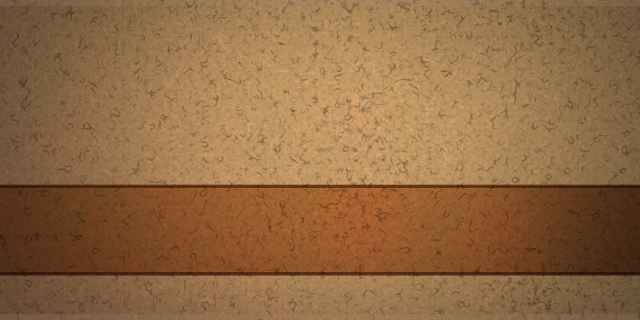
This background is drawn by a Shadertoy shader. Its source:

```glsl
// Aged tan paper crossed by a dark-edged rust band, under a wide vignette.
// Gradient noise at several scales gives blotches, grain, worn specks and
// short fibres; the band and rims are antialiased horizontal strips.

vec2 gradientAt(vec2 cell) {
    vec2 h = fract(cell * vec2(0.1031, 0.1030));
    h += dot(h, h.yx + 33.33);
    float angle = 6.2832 * fract((h.x + h.y) * h.x * 17.31);
    return vec2(cos(angle), sin(angle));
}

// Gradient noise, roughly -0.7 to 0.7
float noise(vec2 p) {
    vec2 i = floor(p), f = p - i;
    vec2 u = f * f * f * (f * (f * 6.0 - 15.0) + 10.0);
    float a = dot(gradientAt(i), f);
    float b = dot(gradientAt(i + vec2(1, 0)), f - vec2(1, 0));
    float c = dot(gradientAt(i + vec2(0, 1)), f - vec2(0, 1));
    float d = dot(gradientAt(i + vec2(1, 1)), f - vec2(1, 1));
    return mix(mix(a, b, u.x), mix(c, d, u.x), u.y);
}

float fbm(vec2 p) {
    float sum = 0.0, amp = 0.6;
    for (int i = 0; i < 5; i++) {
        sum += amp * noise(p);
        p = mat2(1.6, 1.2, -1.2, 1.6) * p + 7.3;
        amp *= 0.55;
    }
    return sum;
}

// Thin strokes along noise zero lines, broken up by a second noise
float fibres(vec2 p) {
    float line = 1.0 - smoothstep(0.02, 0.13, abs(noise(p)));
    return line * smoothstep(0.08, 0.35, noise(p * 0.8 + 31.7));
}

// Soft round patch in canvas coordinates
float patchAt(vec2 uv, vec2 centre, vec2 size) {
    vec2 q = (uv - centre) / size;
    return exp(-dot(q, q));
}

// Coverage of the strip between two heights
float strip(float y, float low, float high) {
    float px = 0.5 / iResolution.y;
    return smoothstep(low - px, low + px, y) * (1.0 - smoothstep(high - px, high + px, y));
}

void mainImage(out vec4 fragColor, in vec2 fragCoord) {
    vec2 uv = fragCoord / iResolution.xy;
    vec2 p = fragCoord / iResolution.y + 3.0;

    // Paper and band, redder towards the left and the bottom
    float blotch = fbm(p * 4.0);
    vec3 paper = mix(vec3(0.77, 0.605, 0.395), vec3(0.79, 0.57, 0.39),
                     clamp(0.9 - uv.x - 0.6 * uv.y + blotch, 0.0, 1.0));
    vec3 rust = mix(vec3(0.65, 0.41, 0.20), vec3(0.68, 0.38, 0.19),
                    clamp(0.5 + 1.5 * blotch, 0.0, 1.0));
    float band = strip(uv.y, 0.142, 0.419);
    vec3 col = mix(paper, rust, band);

    // Dark borders of the band
    float border = strip(uv.y, 0.139, 0.150) + strip(uv.y, 0.413, 0.423);
    col = mix(col, vec3(0.39, 0.19, 0.08), 0.93 * border);

    // Blotches and fine grain
    float grain = noise(p * 115.0) + 0.7 * noise(p * 61.0 + 9.0);
    col *= 1.0 + 0.09 * blotch + 0.09 * grain;

    // Worn patches filled with small greyish specks
    float wear = 0.22
        + 0.8 * patchAt(uv, vec2(0.78, 0.95), vec2(0.17, 0.13))
        + 0.6 * patchAt(uv, vec2(0.45, 1.0), vec2(0.20, 0.09))
        + 0.5 * patchAt(uv, vec2(0.57, 0.50), vec2(0.12, 0.16))
        + 0.5 * patchAt(uv, vec2(0.47, 0.32), vec2(0.13, 0.12))
        + 0.7 * patchAt(uv, vec2(0.88, 0.08), vec2(0.16, 0.13));
    float specks = smoothstep(0.08, 0.45, fbm(p * 48.0) + 0.25 * blotch);
    col = mix(col, col * vec3(0.62, 0.66, 0.70), clamp(specks * wear, 0.0, 0.85));

    // Dark and pale fibres
    col *= 1.0 - 0.24 * fibres(p * 36.0) - 0.17 * fibres(p.yx * 52.0 + 5.0);
    col *= 1.0 + 0.07 * fibres(p * 27.0 + 60.0);

    // Vignette, stronger on the band and at the right
    vec2 q = (uv - vec2(0.53, 0.55)) * vec2(1.0, 0.65);
    float shade = smoothstep(0.08, 0.68, length(q) + 0.02 * blotch);
    col *= mix(vec3(1.0), vec3(0.50, 0.49, 0.51), shade);
    col *= 1.0 - band * (0.14 * shade + 0.22 * smoothstep(0.72, 1.0, uv.x));

    // Faint pale rims at the top and bottom
    float rim = strip(uv.y, -1.0, 0.018) + strip(uv.y, 0.981, 2.0);
    col = mix(col, vec3(0.66, 0.54, 0.43), 0.22 * rim);

    fragColor = vec4(clamp(col, 0.0, 1.0), 1.0);
}
```
